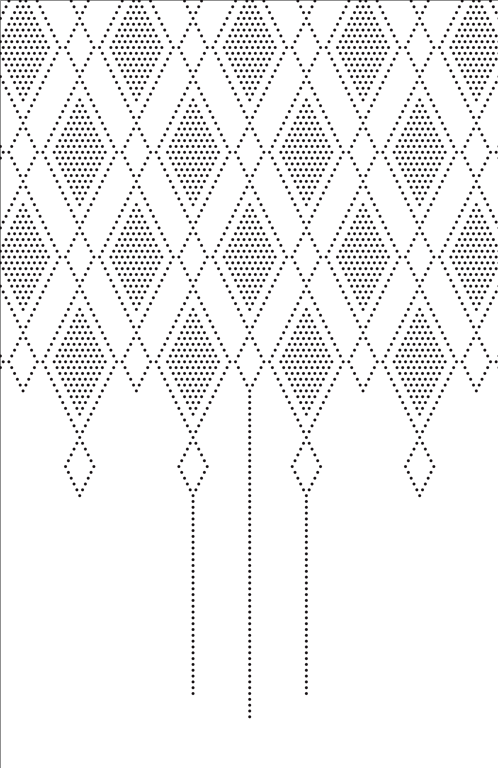
A Shadertoy shader for this pattern:

```glsl
// Beaded lace: black dots on white form staggered filled lozenges, each in a
// dotted frame, linked by small open lozenges, with hanging strands below.
// Every dot sits on one lattice; its step count to a lozenge centre decides it.

const float HEIGHT = 768.0;               // design units per canvas height
const vec2 PITCH = vec2(2.833, 5.82);     // lattice column and row spacing
const vec2 REPEAT = vec2(40.0, 36.0);     // lattice steps per motif repeat
const vec2 ANCHOR = vec2(0.7, 406.2);     // lattice origin from bottom centre
const float DOT_RADIUS = 1.42;
const float FILL_STEPS = 9.0;
const float FRAME_STEPS = 13.0;
const float LINK_STEPS = 5.0;

const vec3 PAPER = vec3(1.0);
const vec3 INK = vec3(0.07, 0.05, 0.06);
const vec3 EDGE_GREY = vec3(0.56);

// Diamond distance to the nearest repeated centre on or above the lowest row.
float stepsToCentre(vec2 id, vec2 origin, float lowestRow) {
    vec2 centre = origin + REPEAT * round((id - origin) / REPEAT);
    vec2 away = abs(id - centre);
    return centre.y < lowestRow - 0.5 ? 1000.0 : away.x + away.y;
}

// Same distance with a second set of centres shifted by half a repeat.
float staggeredSteps(vec2 id, vec2 origin, float lowestRow) {
    return min(stepsToCentre(id, origin, lowestRow),
               stepsToCentre(id, origin + 0.5 * REPEAT, lowestRow));
}

bool near(float a, float b) {
    return abs(a - b) < 0.5;
}

// Nearest dot of the lattice whose alternate rows are offset by one column.
vec2 nearestDot(vec2 q) {
    float row = round(q.y);
    float shift = 1.0 - mod(row, 2.0);
    return vec2(2.0 * round(0.5 * (q.x - shift)) + shift, row);
}

bool inLace(vec2 id) {
    float large = staggeredSteps(id, vec2(0.5 * REPEAT.x, 0.0), 0.0);
    float small = staggeredSteps(id, vec2(0.0), -0.5 * REPEAT.y);
    return large < FILL_STEPS + 0.5 || near(large, FRAME_STEPS)
        || near(small, LINK_STEPS);
}

float dotCover(vec2 q, vec2 id, float pixel) {
    float d = length((q - id) * PITCH) - DOT_RADIUS;
    return 1.0 - smoothstep(-0.75 * pixel, 0.75 * pixel, d);
}

// Vertical run of dots in one column, between two lattice rows.
float strand(vec2 q, float column, float top, float bottom, float pixel) {
    vec2 id = vec2(column, clamp(round(q.y), bottom, top));
    return dotCover(q, id, pixel);
}

float stripCover(float depth, float width, float pixel) {
    return clamp((width - depth) / pixel + 0.5, 0.0, 1.0);
}

void mainImage(out vec4 fragColor, in vec2 fragCoord) {
    float pixel = HEIGHT / iResolution.y;
    vec2 p = fragCoord * pixel;
    vec2 size = iResolution.xy * pixel;
    vec2 q = (p - vec2(0.5 * size.x, 0.0) - ANCHOR) / PITCH;

    // Lace
    vec2 id = nearestDot(q);
    float ink = inLace(id) ? dotCover(q, id, pixel) : 0.0;

    // Hanging strands: one in the middle, a mirrored pair beside it
    vec2 mirrored = vec2(abs(q.x), q.y);
    ink = max(ink, strand(q, 0.0, -5.0, -61.0, pixel));
    ink = max(ink, strand(mirrored, 20.0, -23.0, -57.0, pixel));

    // Thin grey rule along the left and top edges
    float rule = stripCover(min(p.x, size.y - p.y), 1.0, pixel);

    vec3 color = mix(PAPER, EDGE_GREY, rule);
    color = mix(color, INK, ink);
    fragColor = vec4(color, 1.0);
}
```
